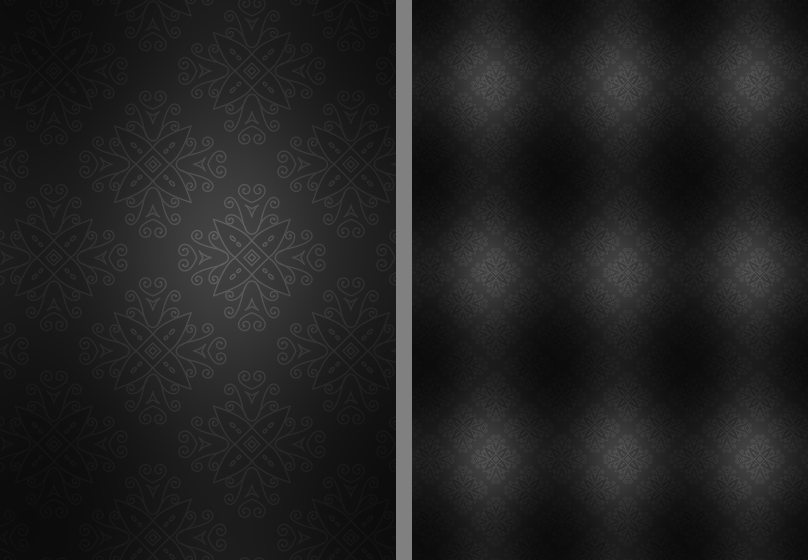
Left, the tile; right, the same tile 3 across and 3 down.
Reproduce this pattern procedurally as a Shadertoy shader.

```glsl
const float PI = 3.14159265;
const float TAU = 6.2831853;

float segmentDist(vec2 p, vec2 a, vec2 b) {
    vec2 ab = b - a;
    return length(p - a - ab * clamp(dot(p - a, ab) / dot(ab, ab), 0.0, 1.0));
}

// Distance to a quadratic curve, walked in short chords
float curveDist(vec2 p, vec2 a, vec2 control, vec2 b) {
    float d = 10.0;
    vec2 previous = a;
    for (int i = 1; i <= 12; i++) {
        float t = float(i) / 12.0;
        vec2 point = mix(mix(a, control, t), mix(control, b, t), t);
        d = min(d, segmentDist(p, previous, point));
        previous = point;
    }
    return d;
}

// Spiral curling inwards from radius r, ending in a small bulb
float scrollDist(vec2 p, float r, float start, float spin) {
    float tip = start + spin * 1.15 * TAU;
    float d = length(p - 0.2525 * r * vec2(cos(tip), sin(tip))) - 0.01;
    float turn = mod(spin * (atan(p.y, p.x) - start), TAU) / TAU;
    for (int i = 0; i < 2; i++) {
        float t = turn + float(i);
        if (t < 1.15) d = min(d, abs(length(p) - r * (1.0 - 0.65 * t)));
    }
    return d;
}

float ovalDist(vec2 p, vec2 radii) {
    float k = length(p / radii);
    return abs(k * (k - 1.0) / max(length(p / (radii * radii)), 0.001));
}

// One eighth of the ornament: 0 <= x <= y, arm along y, leaf on the diagonal
float ornamentDist(vec2 p) {
    vec2 diagonal = vec2(p.x + p.y, p.y - p.x) * 0.70711;

    // Nested diamonds and the leaf with its two ovals
    float d = min(abs(diagonal.x - 0.233), abs(diagonal.x - 0.11));
    d = min(d, abs(diagonal.x - 0.05));
    d = min(d, curveDist(p, vec2(0.0, 0.32), vec2(0.13, 0.55), vec2(0.75)));
    d = min(d, ovalDist(diagonal - vec2(0.365, 0.0), vec2(0.045, 0.025)));
    d = min(d, ovalDist(diagonal - vec2(0.53, 0.0), vec2(0.06, 0.028)));

    // Bell-shaped arm with a long and a short scroll
    d = min(d, curveDist(p, vec2(0.0, 0.46), vec2(0.12, 0.46), vec2(0.18, 0.72)));
    d = min(d, curveDist(p, vec2(0.18, 0.72), vec2(0.286, 1.18), vec2(0.43, 1.18)));
    d = min(d, scrollDist(p - vec2(0.43, 1.06), 0.12, 0.5 * PI, -1.0));
    d = min(d, curveDist(p, vec2(0.1, 0.515), vec2(0.22, 0.84), vec2(0.42, 0.84)));
    d = min(d, scrollDist(p - vec2(0.42, 0.735), 0.105, 0.5 * PI, -1.0));

    // Arrowhead and curled heart
    d = min(d, curveDist(p, vec2(0.0, 0.8), vec2(0.04, 0.96), vec2(0.13, 1.03)));
    d = min(d, segmentDist(p, vec2(0.13, 1.03), vec2(0.0, 0.96)));
    d = min(d, curveDist(p, vec2(0.0, 1.08), vec2(0.26, 1.18), vec2(0.26, 1.32)));
    return min(d, scrollDist(p - vec2(0.13, 1.32), 0.13, 0.0, 1.0));
}

// Height of the leaf edge above x
float leafEdge(float x) {
    float t = (sqrt(0.0676 + 1.96 * x) - 0.26) / 0.98;
    return mix(mix(0.32, 0.55, t), mix(0.55, 0.75, t), t);
}

void mainImage(out vec4 fragColor, in vec2 fragCoord) {
    vec2 uv = fragCoord / iResolution.xy;
    vec2 repeats = vec2(2.0, 3.0);

    // Half-drop lattice folded onto one quarter of an ornament
    vec2 p = abs(fract(uv * repeats - vec2(0.272, 0.62) + 0.5) - 0.5);
    if (p.x + p.y > 0.5) p = 0.5 - p;
    vec2 cell = iResolution.xy / repeats;
    float scale = 3.66 / min(cell.x, cell.y);
    p *= cell * scale;
    if (p.x > p.y) p = p.yx;

    float line = clamp((0.013 - ornamentDist(p)) / scale + 0.5, 0.0, 1.0);
    float leaf = clamp((leafEdge(p.x) - p.y) / scale + 0.5, 0.0, 1.0) * step(p.x, 0.75);

    // Soft glow that wraps around the canvas
    vec2 away = sin(PI * (uv - vec2(0.57, 0.56)));
    float tone = 0.26 * exp(-0.88 * dot(away, away));
    tone *= mix(1.0 - 0.05 * leaf, 1.48, line);
    fragColor = vec4(vec3(tone), 1.0);
}
```
